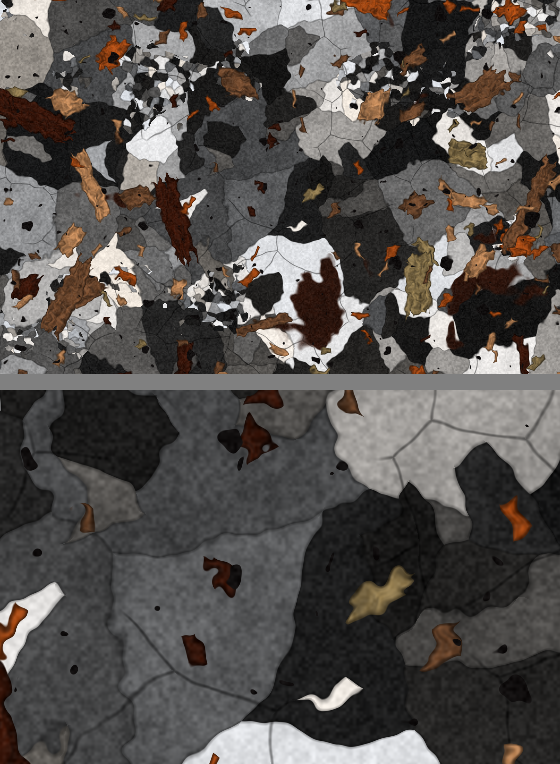
Top: the whole. Bottom: its middle third, enlarged.
Give the GLSL for this texture, as a WebGL 2 fragment shader.

```glsl
#version 300 es
precision highp float;

uniform vec2 u_resolution;
out vec4 fragColor;

struct Grain { vec2 id; vec2 neighbour; float edge; };

vec3 hash3(vec2 cell, float seed) {
  uvec3 v = uvec3(ivec3(vec3(cell, seed)));
  v = v * 1664525u + 1013904223u;
  v.x += v.y * v.z; v.y += v.z * v.x; v.z += v.x * v.y;
  v ^= v >> 16u;
  v.x += v.y * v.z; v.y += v.z * v.x; v.z += v.x * v.y;
  return vec3(v >> 8u) / 16777216.0;
}

float noise(vec2 p, float seed) {
  vec2 i = floor(p), f = fract(p);
  f = f * f * (3.0 - 2.0 * f);
  float low = mix(hash3(i, seed).x, hash3(i + vec2(1, 0), seed).x, f.x);
  float high = mix(hash3(i + vec2(0, 1), seed).x, hash3(i + 1.0, seed).x, f.x);
  return mix(low, high, f.y);
}

float fbm(vec2 p, float seed) {
  float sum = 0.0, amplitude = 0.53;
  for (int i = 0; i < 4; i++) {
    sum += amplitude * noise(p, seed + float(i));
    p = mat2(1.6, 1.2, -1.2, 1.6) * p;
    amplitude *= 0.5;
  }
  return sum;
}

// Weighted cells, with the distance to the nearest shared border
Grain findGrain(vec2 p, float seed) {
  vec2 base = floor(p), site = p, otherSite = p + 1.0;
  Grain g = Grain(base, base, 0.0);
  float nearest = 9.0, second = 9.0;
  for (int y = -1; y <= 1; y++) for (int x = -1; x <= 1; x++) {
    vec2 id = base + vec2(x, y);
    vec3 h = hash3(id, seed);
    vec2 s = id + h.xy;
    float d = dot(p - s, p - s) - 0.25 * h.z;
    if (d < nearest) {
      second = nearest; otherSite = site; g.neighbour = g.id;
      nearest = d; site = s; g.id = id;
    } else if (d < second) {
      second = d; otherSite = s; g.neighbour = id;
    }
  }
  g.edge = (second - nearest) / (2.0 * distance(site, otherSite) + 1e-4);
  return g;
}

// Black, grey, pale grey and white minerals
vec3 mineral(vec2 id, float seed, float mottle) {
  vec3 h = hash3(id, seed + 20.0);
  float tone = h.x < 0.34 ? 0.11 : h.x < 0.57 ? 0.35 : h.x < 0.76 ? 0.64 : 0.90;
  tone += (h.y - 0.5) * (h.x < 0.34 || h.x > 0.76 ? 0.07 : 0.16);
  vec3 tint = mix(vec3(0.98, 1.0, 1.03), vec3(1.03, 0.99, 0.94), h.z);
  return tone * tint * (1.0 + (mottle - 0.5) * mix(0.9, 0.12, tone));
}

// Lays a share of the cells over the colour below
vec3 grainLayer(vec3 below, vec2 p, float scale, float share, float seed, float mottle, float px) {
  Grain g = findGrain(p * scale, seed);
  float shown = step(hash3(g.id, seed + 7.0).x, share);
  float shownNext = step(hash3(g.neighbour, seed + 7.0).x, share);
  vec3 inner = mix(below, mineral(g.id, seed, mottle), shown);
  vec3 outer = mix(below, mineral(g.neighbour, seed, mottle), shownNext);
  float edge = g.edge / scale;
  float seam = max(shown, shownNext) * (1.0 - smoothstep(0.0, 0.0035, edge));
  return mix(outer, inner, smoothstep(-px, px, edge)) * (1.0 - 0.3 * seam);
}

vec3 micaColor(float t) {
  if (t < 0.34) return vec3(0.62, 0.44, 0.29);
  if (t < 0.54) return vec3(0.38, 0.25, 0.16);
  if (t < 0.68) return vec3(0.47, 0.40, 0.26);
  if (t < 0.86) return vec3(0.56, 0.25, 0.07);
  return vec3(0.20, 0.08, 0.04);
}

// Ragged, cleaved mica blades; size is the half extent in cells
vec3 micaLayer(vec3 color, vec2 p, float scale, float density, vec2 size, float seed, float px) {
  vec2 cell = floor(p * scale);
  for (int y = -1; y <= 1; y++) for (int x = -1; x <= 1; x++) {
    vec2 id = cell + vec2(x, y);
    vec3 h = hash3(id, seed), k = hash3(id, seed + 1.0);
    if (h.z > density) continue;
    float angle = 0.85 + (k.x - 0.5) * 2.7, c = cos(angle), s = sin(angle);
    vec2 q = mat2(c, -s, s, c) * (p - (id + 0.2 + 0.6 * h.xy) / scale);
    vec2 extent = size * mix(vec2(0.55, 0.4), vec2(1.25), k.yz) / scale;
    float splinter = noise(vec2(q.y * 110.0, k.x * 40.0), seed + 2.0) - 0.5;
    vec2 r = abs(q + vec2(q.y * (k.z - 0.5) + splinter * extent.x * 0.4, 0.0)) - extent;
    float d = max(r.x, r.y);
    float streak = noise(q * vec2(35.0, 230.0), seed + 3.0);
    float fleck = noise(q * 170.0, seed + 4.0);
    vec3 mica = micaColor(hash3(id, seed + 5.0).x) * (0.5 + 0.55 * streak + 0.45 * fleck);
    mica *= mix(1.0, 0.5, smoothstep(-0.005, 0.0, d));
    color = mix(color, mica, 1.0 - smoothstep(-px, px, d));
  }
  return color;
}

// Rounded opaque specks
float specks(vec2 p, float scale, float density, float seed, float px) {
  vec2 id = floor(p * scale);
  vec3 h = hash3(id, seed);
  float radius = mix(0.05, 0.2, h.x * h.y) / scale;
  float d = length(p - (id + 0.25 + 0.5 * h.xy) / scale) - radius;
  return step(h.z, density) * (1.0 - smoothstep(-px, px, d));
}

void main() {
  float px = 0.7 / u_resolution.y;
  vec2 p = gl_FragCoord.xy / u_resolution.y;
  vec2 bend = vec2(fbm(p * 7.0, 1.0), fbm(p * 7.0, 11.0)) - 0.5;
  vec2 jag = vec2(noise(p * 75.0, 21.0), noise(p * 75.0, 22.0)) - 0.5;
  vec2 warped = p + bend * 0.11 + jag * 0.008;
  vec2 ragged = p + bend * 0.035 + jag * 0.014;
  float mottle = mix(fbm(p * 22.0, 31.0), noise(p * 190.0, 36.0), 0.45);

  // Coarse grains, smaller grains and fine mosaic
  vec3 color = grainLayer(vec3(0.1), warped, 5.5, 1.0, 40.0, mottle, px);
  color = grainLayer(color, warped, 13.0, 0.24, 80.0, mottle, px);
  float mosaic = smoothstep(0.53, 0.66, fbm(p * 5.0, 120.0));
  color = grainLayer(color, ragged, 46.0, mosaic * 0.85, 130.0, mottle, px);

  // Broken hairline cracks
  float crack = findGrain((p + bend * 0.06) * 8.0, 170.0).edge / 8.0;
  float broken = smoothstep(0.45, 0.6, noise(p * 9.0, 175.0));
  color *= 1.0 - 0.4 * broken * (1.0 - smoothstep(0.0, 0.0025, crack));

  // Dark red stains, then mica from broad to small
  float stain = smoothstep(0.66, 0.69, fbm(p * 4.5 + bend, 180.0));
  color = mix(color, vec3(0.17, 0.08, 0.05) * (0.6 + 0.8 * mottle), stain);
  color = micaLayer(color, ragged, 7.5, 0.30, vec2(0.30, 0.21), 200.0, px);
  color = micaLayer(color, ragged, 3.3, 0.62, vec2(0.36, 0.10), 220.0, px);
  color = micaLayer(color, ragged, 17.0, 0.20, vec2(0.34, 0.17), 240.0, px);

  // Opaque specks and fine surface grain
  float opaque = max(specks(ragged, 9.0, 0.4, 260.0, px), specks(ragged, 26.0, 0.22, 270.0, px));
  color = mix(color, vec3(0.06, 0.05, 0.05), opaque);
  color += (noise(p * 330.0, 280.0) - 0.5) * 0.07;
  fragColor = vec4(clamp(color, 0.0, 1.0), 1.0);
}
```
